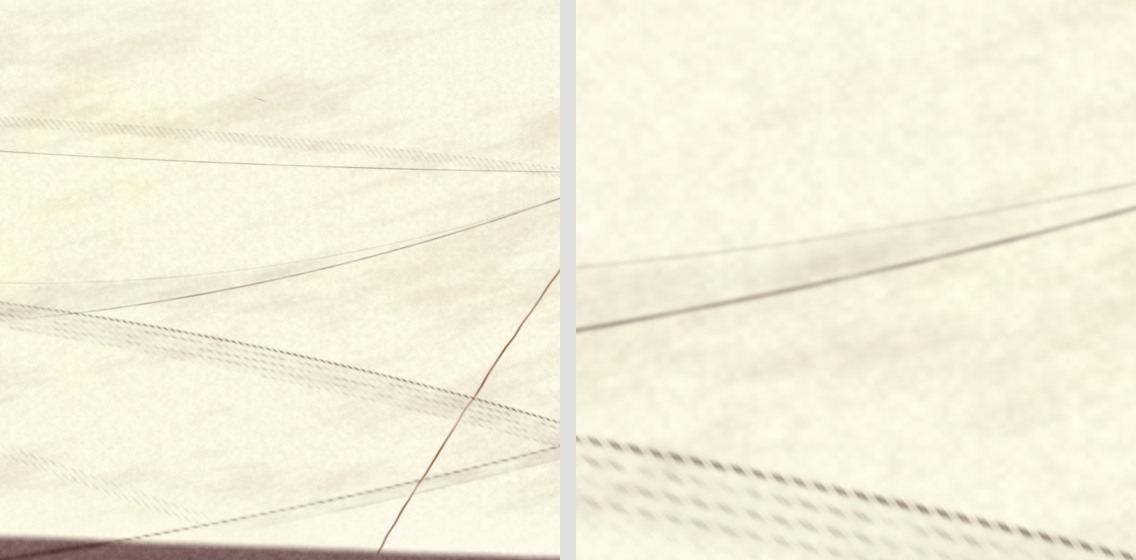
Left, the full canvas; right, a detail of the centre.
Give the GLSL for this texture, as a Shadertoy shader.

```glsl
float hash(vec2 p) {
    return fract(sin(dot(p, vec2(127.1, 311.7))) * 43758.5453);
}

float noise(vec2 p) {
    vec2 i = floor(p), f = fract(p);
    f = f * f * (3.0 - 2.0 * f);
    return mix(mix(hash(i), hash(i + vec2(1, 0)), f.x),
               mix(hash(i + vec2(0, 1)), hash(i + vec2(1, 1)), f.x), f.y);
}

float fbm(vec2 p) {
    float sum = 0.0, amp = 0.5;
    for (int i = 0; i < 5; i++) {
        sum += amp * noise(p);
        p = mat2(1.6, 1.2, -1.2, 1.6) * p + 7.3;
        amp *= 0.55;
    }
    return sum / 1.05;
}

// Height of a quadratic path at x
float path(float x, float start, float slope, float bend) {
    return start + x * (slope + bend * x);
}

float stroke(float d, float width) {
    return exp(-d * d / (width * width));
}

// Soft band filling offsets from lo to hi
float band(float d, float lo, float hi) {
    return smoothstep(lo - 0.004, lo + 0.004, d) * (1.0 - smoothstep(hi - 0.004, hi + 0.004, d));
}

// Repeated tread blocks, slanted across the track
float tread(float x, float d, float count) {
    return smoothstep(-0.5, 0.6, sin(6.2832 * (x * count + d * 70.0)));
}

void mainImage(out vec4 fragColor, in vec2 fragCoord) {
    vec2 uv = fragCoord / iResolution.xy;
    float x = uv.x;
    float wear = fbm(uv * vec2(22, 40) + 3.0);
    float grain = noise(uv * 230.0) + noise(uv * 130.0 + 40.0) - 1.0;

    // Pale ground with slanted smudges and warm yellow patches
    vec2 slanted = vec2(uv.x + 0.25 * uv.y, uv.y - 0.25 * uv.x);
    float smudge = fbm(slanted * vec2(4, 13) + 11.0);
    float streak = fbm(slanted * vec2(14, 60) + 5.0);
    float yellow = smoothstep(0.4, 0.75, fbm(uv * vec2(4, 6) + 21.0)) * (1.0 - 0.7 * x);
    vec3 col = mix(vec3(0.99, 0.968, 0.895), vec3(0.94, 0.908, 0.825),
                   smoothstep(0.42, 0.76, 0.65 * smudge + 0.35 * streak));
    col += yellow * vec3(0.006, 0.008, -0.035);
    col += 0.028 * grain;
    float glow = (1.0 - smoothstep(0.02, 0.16, uv.y)) + 0.5 * smoothstep(0.8, 1.05, uv.y);
    col = mix(col, vec3(1.0, 0.985, 0.935), 0.55 * glow);

    float mark = 0.0;

    // Upper pair: a broad faint tread above a thin line
    float d = uv.y - path(x, 0.785, -0.055, -0.036);
    mark += band(d, -0.012, 0.006) * (0.07 + 0.14 * tread(x, d, 85.0)) * wear;
    mark += 0.09 * stroke(d - 0.005, 0.002) * tread(x, d, 85.0);
    d = uv.y - path(x, 0.730, -0.062, 0.025);
    mark += stroke(d, 0.0015) * (0.1 + 0.38 * wear);

    // Rising curve with a faint companion and smeared gap
    float lower = uv.y - path(x, 0.427, 0.083, 0.136);
    float upper = uv.y - path(x, 0.495, -0.02, 0.171);
    mark += stroke(lower, 0.0019) * (0.08 + 0.55 * wear) * smoothstep(-0.1, 0.3, x);
    mark += 0.22 * stroke(upper, 0.0018) * wear;
    mark += 0.13 * smoothstep(-0.004, 0.012, lower) * (1.0 - smoothstep(-0.012, 0.004, upper)) * streak;

    // Main tyre track: crisp upper edge and fading ribs below it
    d = uv.y - path(x, 0.460, -0.136, -0.079);
    mark += stroke(d, 0.0026) * (0.2 + 0.4 * tread(x, d, 82.0)) * (0.65 + 0.6 * wear) * smoothstep(-0.25, 0.35, x);
    for (int i = 1; i < 5; i++) {
        float rib = float(i);
        float gap = d + rib * (0.0105 + 0.002 * sin(3.14 * x));
        float broken = smoothstep(0.3, 0.6, noise(vec2(x * 38.0, rib * 9.0)));
        mark += stroke(gap, 0.003) * (0.26 - 0.03 * rib) * (0.3 + 0.7 * tread(x, gap, 62.0)) * (0.35 + 0.65 * broken);
    }
    mark += 0.1 * band(d, -0.046, 0.0) * wear;

    // Lower right track and its fainter second edge
    d = uv.y - path(x, 0.0, 0.150, 0.053);
    mark += stroke(d, 0.003) * (0.16 + 0.24 * tread(x, d, 58.0)) * (0.6 + 0.7 * wear);
    mark += 0.2 * stroke(d + 0.022, 0.003) * wear * smoothstep(0.3, 0.8, x);
    mark += 0.13 * band(d, -0.022, 0.0) * streak * smoothstep(0.2, 0.7, x);

    // Worn tread at lower left
    d = uv.y - path(x, 0.206, -0.35, 0.0);
    float fade = 1.0 - smoothstep(0.32, 0.42, x);
    mark += fade * wear * tread(x, d, 55.0) * (0.2 * stroke(d, 0.004) + 0.17 * stroke(d + 0.016, 0.005));

    // Small scuff near the top
    mark += 0.25 * stroke(uv.y - 0.822 + 0.35 * (x - 0.465), 0.0015) * stroke(x - 0.465, 0.01);
    col = mix(col, vec3(0.46, 0.39, 0.35), clamp(mark, 0.0, 0.75));

    // Brown crack cutting across the tracks
    float crack = x - path(uv.y, 0.667, 0.58, 0.12) + 0.003 * (noise(vec2(uv.y * 45.0, 2.0)) - 0.5);
    float strength = 0.4 + 0.55 * noise(vec2(uv.y * 32.0, 8.0));
    col = mix(col, vec3(0.52, 0.36, 0.26), stroke(crack, 0.0024) * strength);

    // Dark soft-edged strip along the bottom
    float edge = 0.041 - 0.039 * x + 0.002 * (noise(vec2(x * 14.0, 4.0)) - 0.5);
    float shade = 1.0 - smoothstep(-0.009, 0.011, uv.y - edge);
    vec3 strip = vec3(0.49, 0.38, 0.37) + 0.05 * grain + 0.06 * (streak - 0.5);
    strip -= 0.13 * stroke(uv.y - path(x, 0.0, 0.150, 0.053), 0.005);
    col = mix(col, strip, shade);

    fragColor = vec4(clamp(col, 0.0, 1.0), 1.0);
}
```
